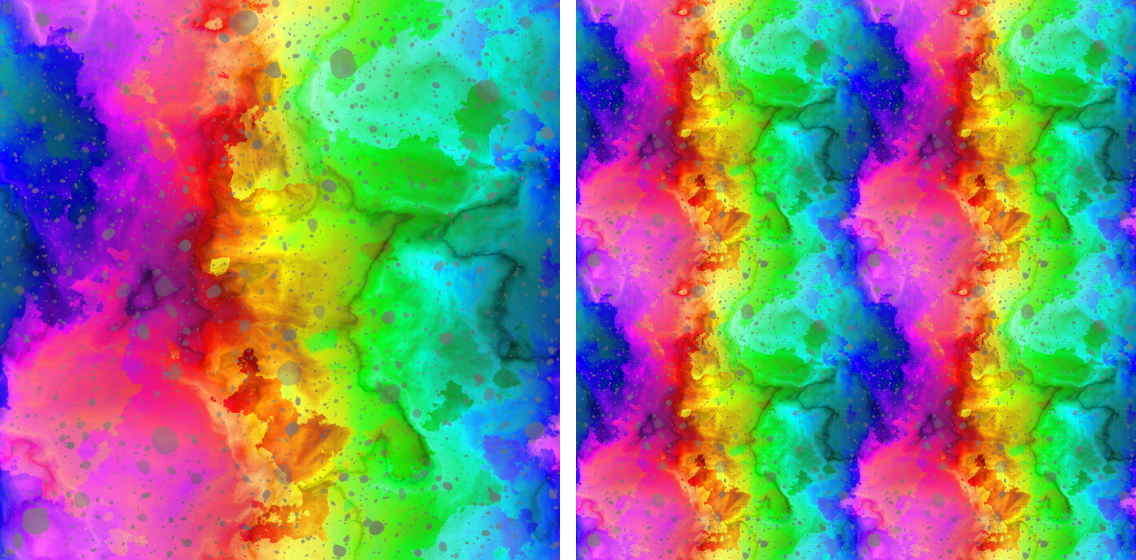
Left, the tile; right, the same tile 2 across and 2 down.
Give the GLSL for this background, as a WebGL 1 fragment shader.

```glsl
precision highp float;
// Seamless rainbow nebula: warped fractal clouds, ragged patches, veins and grey droplets.
uniform vec2 u_resolution;

const float TAU = 6.28319;

vec2 hash2(vec2 cell, float seed) {
  vec2 p = cell + seed * vec2(17.3, 9.7);
  p = vec2(dot(p, vec2(127.1, 311.7)), dot(p, vec2(269.5, 183.3)));
  return fract(sin(p) * 43758.5);
}

// Gradient at a lattice corner, wrapped to the period, projected on the offset.
float corner(vec2 cell, vec2 offset, float period, float seed) {
  return dot(hash2(mod(cell, period), seed) * 2.0 - 1.0, offset);
}

float noise(vec2 p, float period, float seed) {
  vec2 i = floor(p);
  vec2 f = p - i;
  vec2 u = f * f * f * (f * (f * 6.0 - 15.0) + 10.0);
  vec2 e = vec2(1.0, 0.0);
  float low = mix(corner(i, f, period, seed), corner(i + e.xy, f - e.xy, period, seed), u.x);
  float high = mix(corner(i + e.yx, f - e.yx, period, seed), corner(i + e.xx, f - e.xx, period, seed), u.x);
  return mix(low, high, u.y);
}

// Fractal sum; the frequency stays whole, so it wraps on the unit square.
float fbm(vec2 uv, float freq, float gain, float seed) {
  float sum = 0.0;
  float amp = 1.0;
  for (int i = 0; i < 7; i++) {
    sum += amp * noise(uv * freq, freq, seed + float(i));
    freq *= 2.0;
    amp *= gain;
  }
  return sum;
}

// Coverage by scattered droplets, few large and many small.
float droplets(vec2 uv, float freq, float edge) {
  vec2 p = uv * freq;
  vec2 base = floor(p);
  float cover = 0.0;
  for (int y = -1; y <= 1; y++) {
    for (int x = -1; x <= 1; x++) {
      vec2 cell = base + vec2(float(x), float(y));
      vec2 id = mod(cell, freq);
      vec2 centre = cell + 0.15 + 0.7 * hash2(id, 41.0);
      vec2 pick = hash2(id, 53.0);
      float radius = 0.28 * pow(pick.x, 4.0);
      float d = (length(p - centre) - radius) / freq;
      float drop = 1.0 - smoothstep(-edge, edge, d);
      cover = max(cover, drop * step(0.55, pick.x) * (0.6 + 0.4 * pick.y));
    }
  }
  return cover;
}

vec3 hsl(float hue, float sat, float light) {
  vec3 pure = clamp(abs(mod(hue * 6.0 + vec3(0.0, 4.0, 2.0), 6.0) - 3.0) - 1.0, 0.0, 1.0);
  return light + sat * (pure - 0.5) * (1.0 - abs(2.0 * light - 1.0));
}

void main() {
  vec2 uv = gl_FragCoord.xy / u_resolution;
  float edge = max(0.0008, 0.8 / u_resolution.x);

  // Domain warp and cloud layers
  vec2 warp = vec2(fbm(uv, 2.0, 0.5, 1.0), fbm(uv, 2.0, 0.5, 12.0));
  vec2 q = uv + 0.16 * warp;
  float broad = fbm(q, 2.0, 0.45, 23.0);
  float cloud = fbm(q, 5.0, 0.62, 34.0);
  float fold = fbm(q + 0.03 * cloud, 3.0, 0.48, 45.0);
  float vein = exp(-16.0 * abs(fold));

  // Ragged patches with crisp borders
  float border = fbm(uv + 0.06 * warp.yx, 3.0, 0.58, 56.0);
  float region = smoothstep(-0.02, 0.02, border - 0.16);
  float hollow = smoothstep(-0.02, 0.02, -border - 0.28);

  // One turn of the colour wheel across the width
  float hue = 0.62 + q.x + 0.16 * broad + 0.15 * cloud + 0.06 * vein;
  hue += 0.08 * region - 0.07 * hollow;

  // Pale along the bottom, dark beside the middle of the side edges
  float light = 0.5 + 0.09 * cos(TAU * uv.y) - 0.07 * cos(TAU * (uv.x + 0.1));
  light += 0.26 * broad + 0.16 * cloud + 0.08 * vein + 0.08 * region - 0.1 * hollow;
  light -= 0.16 * exp(-22.0 * abs(fold + 0.17));
  light = clamp(light, 0.08, 0.9);
  float sat = clamp(0.88 + 0.25 * cloud - 0.25 * region * abs(fold), 0.5, 1.0);
  vec3 color = hsl(hue, sat, light);

  // Translucent grey droplets with uneven outlines
  vec2 wobble = vec2(noise(uv * 32.0, 32.0, 67.0), noise(uv * 32.0, 32.0, 78.0));
  vec2 spot = uv + 0.012 * wobble;
  float cover = 0.0;
  float freq = 11.0;
  for (int i = 0; i < 4; i++) {
    cover = max(cover, droplets(spot, freq, edge));
    freq *= 2.0;
  }
  vec3 grey = vec3(0.46, 0.45, 0.46) + 0.12 * cloud;
  color = mix(color, grey, 0.75 * cover);

  gl_FragColor = vec4(clamp(color, 0.0, 1.0), 1.0);
}
```
